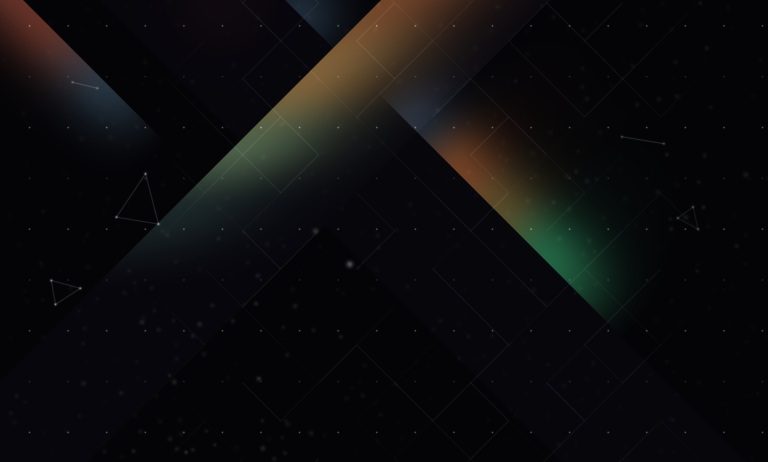
A WebGL 1 fragment shader for this background:

```glsl
precision highp float;
uniform vec2 u_resolution;

#define RISE_LEFT -0.175
#define RISE_RIGHT 0.19
#define FALL_LEFT 1.215
#define FALL_RIGHT 1.617
#define CORNER_EDGE 1.05
#define LATTICE_STEP 0.1645
#define LATTICE_ORIGIN vec2(1.19, 0.025)
#define DOT_STEP vec2(0.0835, 0.11)
#define DOT_ORIGIN vec2(0.064, 0.064)
#define BASE vec3(0.014, 0.012, 0.023)
#define NAVY vec3(0.029, 0.025, 0.052)
#define SILVER vec3(0.75, 0.78, 0.8)

float hash(vec2 p) {
  return fract(sin(dot(p, vec2(127.1, 311.7))) * 43758.55);
}

float bell(float x, float width) {
  return exp(-x * x / (width * width));
}

// Antialiased step across an edge at zero
float edge(float d) {
  float px = 1.2 / u_resolution.y;
  return smoothstep(-px, px, d);
}

float spot(vec2 p, vec2 center, float radius) {
  vec2 d = p - center;
  return exp(-dot(d, d) / (radius * radius));
}

float segment(vec2 p, vec2 a, vec2 b) {
  vec2 ab = b - a;
  float t = clamp(dot(p - a, ab) / dot(ab, ab), 0.0, 1.0);
  float line = bell(length(p - a - ab * t), 0.0016) * 0.14;
  return line + 0.2 * (spot(p, a, 0.003) + spot(p, b, 0.003));
}

float triangle(vec2 p, vec2 a, vec2 b, vec2 c) {
  return segment(p, a, b) + segment(p, b, c) + segment(p, c, a);
}

// Rising beam: amber at the top, then gold, green and dark
vec3 risingGlow(vec2 p, float across) {
  vec3 c = mix(vec3(0.08, 0.13, 0.11), vec3(0.28, 0.36, 0.24), smoothstep(0.54, 0.69, p.y));
  c = mix(c, vec3(0.47, 0.36, 0.18), smoothstep(0.68, 0.83, p.y));
  c = mix(c, vec3(0.42, 0.25, 0.12), smoothstep(0.84, 1.0, p.y));
  return c * bell(across, 0.2) * smoothstep(0.36, 0.56, p.y);
}

// Falling beam: slate, copper, olive and emerald along its edge
vec3 fallingGlow(float along, float across) {
  vec3 c = mix(vec3(0.12, 0.15, 0.18), vec3(0.42, 0.24, 0.12), smoothstep(0.18, 0.36, along));
  c = mix(c, vec3(0.33, 0.28, 0.14), smoothstep(0.38, 0.54, along));
  c = mix(c, vec3(0.12, 0.38, 0.24), smoothstep(0.52, 0.74, along));
  float ends = smoothstep(0.0, 0.16, along) * (1.0 - smoothstep(0.74, 1.1, along));
  return c * ends * (0.88 * bell(across, 0.14) + 0.12 * bell(across, 0.32));
}

// Corner beam: rust turning to steel blue
vec3 cornerGlow(float along, float across) {
  vec3 c = mix(vec3(0.37, 0.18, 0.13), vec3(0.14, 0.2, 0.24), smoothstep(-0.88, -0.56, along));
  return c * bell(across, 0.13) * (1.0 - smoothstep(-0.62, -0.3, along));
}

// Diagonal lattice whose segments vary in strength
float lattice(vec2 diagonal) {
  vec2 g = (diagonal - LATTICE_ORIGIN) / LATTICE_STEP;
  vec2 nearest = floor(g + 0.5);
  vec2 d = abs(g - nearest) * LATTICE_STEP;
  float u = hash(vec2(nearest.x, floor(g.y)));
  float v = hash(vec2(floor(g.x), nearest.y) + 37.0);
  return bell(d.x, 0.0022) * smoothstep(0.2, 0.9, u)
       + bell(d.y, 0.0022) * smoothstep(0.2, 0.9, v);
}

// Scattered soft motes, one candidate per cell
float motes(vec2 p, float size, float seed) {
  vec2 cell = floor(p / size);
  vec2 offset = vec2(hash(cell + seed), hash(cell + seed + 19.0)) * 0.7 + 0.15;
  float strength = smoothstep(0.6, 1.0, hash(cell + seed + 53.0));
  return strength * spot(p, (cell + offset) * size, 0.0035 + 0.003 * offset.x);
}

void main() {
  vec2 p = gl_FragCoord.xy / u_resolution.y;
  float fall = p.x + p.y;
  float rise = p.x - p.y;

  // Falling band with glows beyond its right edge
  float fallBand = edge(fall - FALL_LEFT) * edge(FALL_RIGHT - fall);
  float beyond = edge(fall - FALL_RIGHT);
  vec3 color = mix(BASE, NAVY, fallBand * 0.75);
  vec3 falling = beyond * fallingGlow(rise, fall - FALL_RIGHT);
  color += beyond * vec3(0.1, 0.15, 0.19) * bell(rise + 0.32, 0.13) * bell(fall - FALL_RIGHT, 0.13);
  color += vec3(0.035, 0.015, 0.012) * spot(p, vec2(0.48, 1.0), 0.1);
  color += edge(CORNER_EDGE - fall) * cornerGlow(rise, CORNER_EDGE - fall);

  // Rising band laid over it
  float riseBand = edge(rise - RISE_LEFT) * edge(RISE_RIGHT - rise);
  vec3 rising = mix(BASE, NAVY, 0.8) + risingGlow(p, rise - RISE_LEFT);
  color = mix(color, rising, riseBand) + falling;

  // Lattice, strongest through the middle
  float region = smoothstep(0.28, 0.55, p.x) * (1.0 - smoothstep(1.3, 1.6, p.x));
  color += SILVER * lattice(vec2(fall, rise)) * region * 0.065;

  // Regular dots in alternating rows
  vec2 grid = (p - DOT_ORIGIN) / DOT_STEP;
  vec2 nearest = floor(grid + 0.5);
  float row = mix(0.4, 0.16, mod(nearest.y, 2.0));
  color += SILVER * row * spot((grid - nearest) * DOT_STEP, vec2(0.0), 0.0019);

  // Motes gather low on the left and along the right
  float cluster = 0.25 + spot(p, vec2(0.48, 0.12), 0.3) + 0.5 * spot(p, vec2(1.45, 0.7), 0.3);
  float dust = motes(p, 0.065, 3.0) + motes(p, 0.04, 11.0) * 0.6;
  color += SILVER * dust * cluster * 0.16;
  color += SILVER * (0.38 * spot(p, vec2(0.757, 0.428), 0.007) + 0.2 * spot(p, vec2(0.683, 0.5), 0.006));

  // Fine linked points
  float links = triangle(p, vec2(0.315, 0.624), vec2(0.252, 0.53), vec2(0.343, 0.515));
  links += triangle(p, vec2(0.111, 0.393), vec2(0.174, 0.376), vec2(0.12, 0.341));
  links += 0.6 * triangle(p, vec2(1.5, 0.552), vec2(1.467, 0.528), vec2(1.511, 0.504));
  links += segment(p, vec2(0.157, 0.822), vec2(0.211, 0.809));
  links += segment(p, vec2(1.346, 0.704), vec2(1.437, 0.689));
  color += SILVER * links;

  gl_FragColor = vec4(color, 1.0);
}
```
